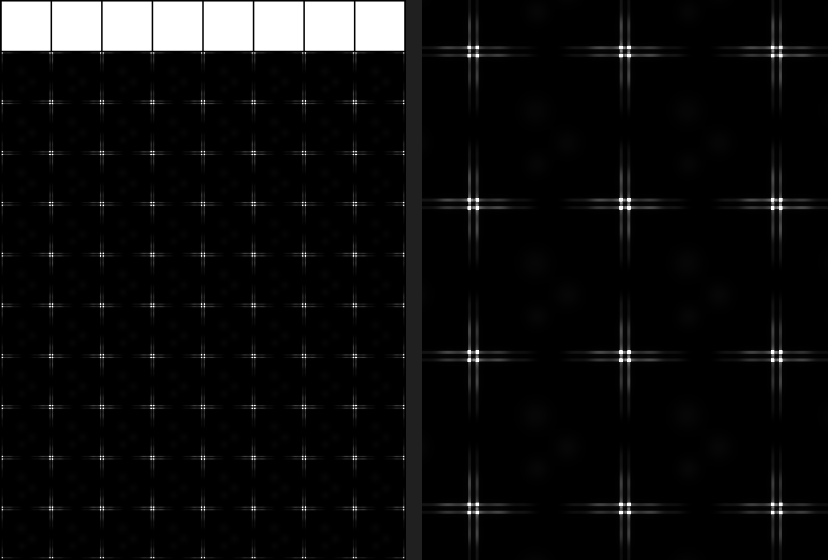
Left, the full canvas; right, a detail of the centre.
This pattern is drawn by a WebGL 2 fragment shader. Its source:

```glsl
#version 300 es
precision highp float;

uniform vec2 u_resolution;
out vec4 outColor;

// Layout, in grid units: each tile is 64 wide with a gap of 2
const vec2 TILES = vec2(8.0, 11.0);
const float GAP = 2.0;
const float PITCH = 66.0;

// Corner dots and edge streaks
const float DOT_SIZE = 1.5;
const float DOT_GAIN = 1.7;
const float STREAK_WIDTH = 1.3;
const float STREAK_LENGTH = 30.0;
const float STREAK_LEVEL = 0.42;
const float STREAK_FADE = 1.4;
const float BEAD_SPACING = 12.0;
const float BEAD_DEPTH = 0.22;
const float HALO_LEVEL = 0.035;
const float HALO_WIDTH = 3.0;
const float LEAN = 0.14;
const float VARIATION = 0.12;

// Faint smudges inside each tile: centre from the top left, radius
const float SMUDGE_LEVEL = 0.022;
const vec3 SMUDGES[3] = vec3[3](
    vec3(0.41, 0.39, 0.09), vec3(0.62, 0.60, 0.08), vec3(0.42, 0.74, 0.07));

const vec3 BLACK = vec3(0.0);
const vec3 WHITE = vec3(1.0);

float hash(vec2 p) {
    vec3 q = fract(vec3(p.xyx) * 0.1031);
    q += dot(q, q.yzx + 33.33);
    return fract((q.x + q.y) * q.z);
}

// Share of a pixel of width w at x that lies between a and b
float coverage(float x, float w, float a, float b) {
    return clamp(min(x + 0.5 * w, b) - max(x - 0.5 * w, a), 0.0, w) / w;
}

// Two parallel bands, one on each side of a gap
float twinBand(float x, float w, float size) {
    float inner = 0.5 * GAP;
    return coverage(x, w, inner, inner + size)
         + coverage(-x, w, inner, inner + size);
}

// Brightness along a streak, beaded and fading away from the crossing
float streakFade(float d) {
    float fade = pow(max(1.0 - d / STREAK_LENGTH, 0.0), STREAK_FADE);
    float bead = 1.0 - BEAD_DEPTH + BEAD_DEPTH * cos(6.2832 * d / BEAD_SPACING);
    return fade * bead;
}

float halo(float d) {
    return HALO_LEVEL * exp(-d * d / (HALO_WIDTH * HALO_WIDTH));
}

float crossing(vec2 offset, vec2 pixel, float gain) {
    vec2 d = abs(offset);
    float dots = twinBand(offset.x, pixel.x, DOT_SIZE)
               * twinBand(offset.y, pixel.y, DOT_SIZE);
    float upright = twinBand(offset.x, pixel.x, STREAK_WIDTH) * STREAK_LEVEL + halo(d.x);
    float level = twinBand(offset.y, pixel.y, STREAK_WIDTH) * STREAK_LEVEL + halo(d.y);
    float lean = 1.0 + LEAN * sign(offset.x) * sign(offset.y);
    float streaks = max(upright * streakFade(d.y), level * streakFade(d.x));
    return max(dots * DOT_GAIN, streaks * lean * gain);
}

float smudges(vec2 local) {
    float sum = 0.0;
    for (int i = 0; i < 3; i++) {
        vec2 d = (local - SMUDGES[i].xy) / SMUDGES[i].z;
        sum += exp(-dot(d, d));
    }
    return sum * SMUDGE_LEVEL;
}

void main() {
    // Grid position measured from the top left
    vec2 gridSize = TILES * PITCH + GAP;
    vec2 pixel = gridSize / u_resolution;
    vec2 pos = gl_FragCoord.xy * pixel;
    pos.y = gridSize.y - pos.y;

    // Nearest crossing of the gaps, and the tile containing this point
    vec2 cell = (pos - 0.5 * GAP) / PITCH;
    vec2 node = floor(cell + 0.5);
    vec2 offset = (cell - node) * PITCH;
    vec2 tile = floor(cell);
    float nodeGain = 1.0 + VARIATION * (2.0 * hash(node + 7.0) - 1.0);
    float tileGain = 1.0 + VARIATION * (2.0 * hash(tile + 31.0) - 1.0);

    // Dark tiles below the first row
    float darkRows = coverage(pos.y, pixel.y, PITCH + GAP, gridSize.y - GAP);
    float light = crossing(offset, pixel, nodeGain) + smudges(fract(cell)) * tileGain;
    float insideX = coverage(pos.x, pixel.x, GAP, gridSize.x - GAP);
    light *= darkRows * insideX;

    // Solid white tiles along the top
    float columnGap = coverage(offset.x, pixel.x, -0.5 * GAP, 0.5 * GAP);
    float topRow = coverage(pos.y, pixel.y, GAP, PITCH);
    light = max(light, topRow * (1.0 - columnGap) * insideX);

    outColor = vec4(mix(BLACK, WHITE, clamp(light, 0.0, 1.0)), 1.0);
}
```
